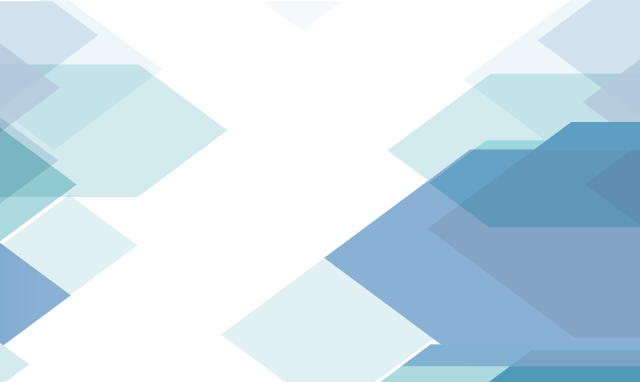
A Shadertoy shader for this background:

```glsl
// Overlapping translucent blue and teal arrow slabs framing a white centre.

const float SLOPE = 0.742;
const float WIDTH = 7.68;    // canvas width in scene units
const float FAR = 20.0;      // length of slabs that run off the canvas
const float RIGHT = 1.0;     // slab body extends right of its tip
const float LEFT = -1.0;     // slab body extends left of its tip

const vec3 MIST = vec3(0.930, 0.968, 0.977);
const vec3 FOAM = vec3(0.882, 0.945, 0.953);
const vec3 AQUA = vec3(0.828, 0.920, 0.935);
const vec3 TEAL = vec3(0.680, 0.855, 0.873);
const vec3 LAGOON = vec3(0.730, 0.920, 0.930);
const vec3 LILAC = vec3(0.820, 0.882, 0.928);
const vec3 HEATHER = vec3(0.705, 0.785, 0.860);
const vec3 BLUE = vec3(0.540, 0.690, 0.830);
const vec3 OCEAN = vec3(0.370, 0.620, 0.760);
const vec3 SLATE = vec3(0.480, 0.560, 0.680);

// Coverage of a rhombus with the given tip and length, cut between low and high.
float slab(vec2 p, vec2 tip, float side, float len, float low, float high) {
    float along = (p.x - tip.x) * side;
    float wedge = abs(p.y - tip.y) - SLOPE * min(along, len - along);
    float dist = max(wedge / length(vec2(1.0, SLOPE)), max(low - p.y, p.y - high));
    float pixel = WIDTH / iResolution.x;
    return clamp(0.5 - dist / pixel, 0.0, 1.0);
}

// Uncut rhombus.
float rhombus(vec2 p, vec2 tip, float side, float len) {
    return slab(p, tip, side, len, -FAR, FAR);
}

// Opaque or partial ink.
vec3 paint(vec3 base, vec3 ink, float amount) {
    return mix(base, ink, amount);
}

// Transparent ink that darkens what lies below.
vec3 glaze(vec3 base, vec3 ink, float amount) {
    return base * mix(vec3(1.0), ink, amount);
}

vec3 leftCluster(vec3 col, vec2 p) {
    col = paint(col, MIST, rhombus(p, vec2(1.95, 3.75), LEFT, 2.6));
    col = paint(col, LILAC, slab(p, vec2(1.18, 4.16), LEFT, FAR, -FAR, 4.57));
    col = paint(col, FOAM, rhombus(p, vec2(1.65, 1.64), LEFT, 1.64));
    col = glaze(col, AQUA, slab(p, vec2(2.73, 3.02), LEFT, FAR, 2.22, 3.81));
    col = paint(col, HEATHER, 0.8 * rhombus(p, vec2(0.72, 3.53), LEFT, FAR));
    col = glaze(col, TEAL, rhombus(p, vec2(0.92, 2.37), LEFT, FAR));
    col = glaze(col, vec3(0.85, 0.90, 0.93), rhombus(p, vec2(0.70, 2.66), LEFT, FAR));
    vec3 shaded = mix(OCEAN, BLUE, smoothstep(-1.0, 0.5, p.x));
    col = paint(col, shaded, rhombus(p, vec2(0.85, 1.04), LEFT, 1.72));
    return paint(col, AQUA, rhombus(p, vec2(0.35, 0.21), LEFT, FAR));
}

vec3 rightCluster(vec3 col, vec2 p) {
    // Pale slabs at the back
    col = paint(col, MIST, rhombus(p, vec2(5.56, 3.63), RIGHT, FAR));
    col = paint(col, LILAC, rhombus(p, vec2(6.45, 4.10), RIGHT, FAR));
    col = glaze(col, AQUA, slab(p, vec2(4.65, 2.78), RIGHT, FAR, 1.86, 3.70));
    col = paint(col, HEATHER, 0.85 * rhombus(p, vec2(6.99, 3.36), RIGHT, FAR));
    col = paint(col, FOAM, rhombus(p, vec2(2.65, 0.57), RIGHT, 2.62));

    // Saturated edges that show around the large blue slab
    vec2 lagoonTip = vec2(5.15, 2.39);
    vec2 slateTip = vec2(5.13, 1.84);
    vec2 shoreTip = vec2(4.17, -0.29);
    vec2 depthTip = vec2(5.38, -0.36);
    col = glaze(col, LAGOON, slab(p, lagoonTip, RIGHT, FAR, 1.86, 2.90));
    col = paint(col, OCEAN, slab(p, slateTip, RIGHT, FAR, 0.53, 3.12));
    col = paint(col, TEAL, slab(p, shoreTip, RIGHT, FAR, -FAR, 0.45));
    col = paint(col, vec3(0.31, 0.60, 0.72), slab(p, depthTip, RIGHT, FAR, -FAR, 0.38));

    // Large blue slab and the layers lying over it
    float blueLow = 0.19;
    float blueHigh = 2.79;
    col = paint(col, BLUE, slab(p, vec2(3.89, 1.49), RIGHT, FAR, blueLow, blueHigh));
    col = paint(col, SLATE, 0.35 * slab(p, slateTip, RIGHT, FAR, 0.53, blueHigh));
    col = glaze(col, LAGOON, slab(p, lagoonTip, RIGHT, FAR, 1.86, blueHigh));
    col = paint(col, vec3(0.36, 0.53, 0.66), 0.5 * slab(p, vec2(7.02, 2.37), RIGHT, FAR, 1.86, blueHigh));
    col = paint(col, vec3(0.51, 0.70, 0.82), slab(p, shoreTip, RIGHT, FAR, blueLow, 0.45));
    return paint(col, vec3(0.48, 0.64, 0.77), slab(p, depthTip, RIGHT, FAR, blueLow, 0.38));
}

void mainImage(out vec4 fragColor, in vec2 fragCoord) {
    vec2 p = fragCoord / iResolution.x * WIDTH;
    vec3 col = vec3(1.0);

    // Faint rhombus at the top centre
    col = paint(col, MIST, 0.6 * slab(p, vec2(3.15, 4.57), RIGHT, 0.96, -FAR, 4.57));

    col = leftCluster(col, p);
    col = rightCluster(col, p);
    fragColor = vec4(col, 1.0);
}
```
